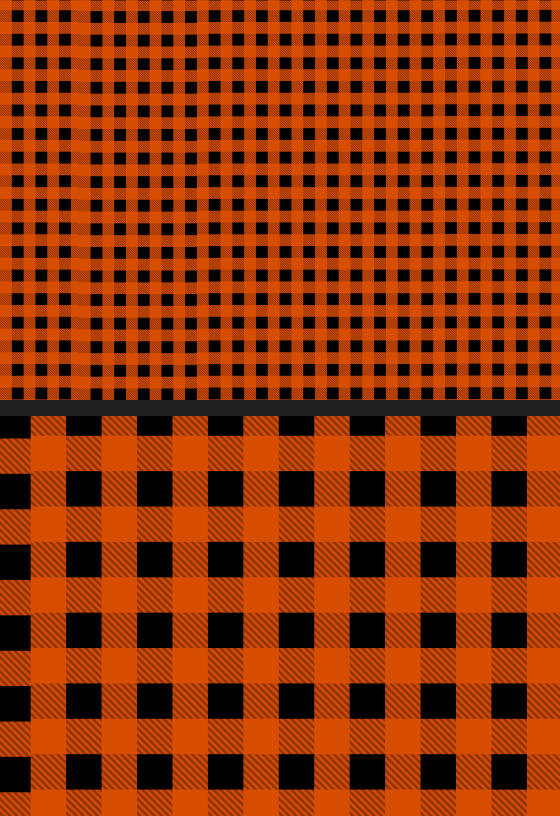
Top, the full canvas; bottom, a detail of the centre.
This pattern is drawn by a Shadertoy shader. Its source:

```glsl
const vec2 REPEATS = vec2(23.7, 16.96);  // checks across and down
const float TOP_PHASE = 0.067;           // part of a check trimmed at the top
const float SEAM = 3.333;                // joint between cloth strips, in checks
const float STRIP = 5.0;                 // strip width, in checks
const float HALF_BAND = 0.25;            // half width of a dark band
const float HEM = 0.03;                  // thin dark line on the top edge
const float TWILL_LINES = 10.0;          // diagonal threads per check
const float TWILL_DEPTH = 0.22;
const vec3 ORANGE = vec3(0.845, 0.302, 0.008);
const vec3 RUST = vec3(0.695, 0.246, 0.020);
const vec3 BLACK = vec3(0.008, 0.002, 0.002);

// Coverage of the dark band in the second half of each check
float darkBand(float t, float pixel) {
    float d = abs(fract(t - 0.25) - 0.5);
    return clamp((HALF_BAND - d) / pixel + 0.5, 0.0, 1.0);
}

// Small vertical slip of the strips against each other
float stripSlip(float x) {
    float strip = floor((x - SEAM) / STRIP);
    if (strip == 0.0) return 0.038;
    return strip > 2.0 ? -0.012 : 0.0;
}

// Diagonal thread shading, fading out where it is too fine to resolve
float twill(vec2 p, float pixel) {
    float visible = 1.0 - smoothstep(0.3, 0.7, TWILL_LINES * pixel);
    return 1.0 + TWILL_DEPTH * visible * sin(6.28318 * TWILL_LINES * (p.x - p.y));
}

void mainImage(out vec4 fragColor, in vec2 fragCoord) {
    // Position in checks, measured from the upper left
    vec2 uv = fragCoord / iResolution.xy;
    vec2 p = vec2(uv.x, 1.0 - uv.y) * REPEATS;
    vec2 pixel = REPEATS / iResolution.xy;

    // The check starts afresh at the seam
    float across = p.x < SEAM ? p.x : p.x - SEAM;
    float down = p.y + TOP_PHASE - stripSlip(p.x);

    float warp = darkBand(across, pixel.x);
    float weft = darkBand(down, pixel.y);
    float hem = clamp((HEM - p.y) / pixel.y + 0.5, 0.0, 1.0);
    weft = max(weft, 0.6 * hem);

    // One band gives twill, two crossing bands give black
    vec3 mixed = RUST * twill(vec2(across, down), pixel.x);
    vec3 color = mix(mix(ORANGE, mixed, warp), mix(mixed, BLACK, warp), weft);
    fragColor = vec4(color, 1.0);
}
```
